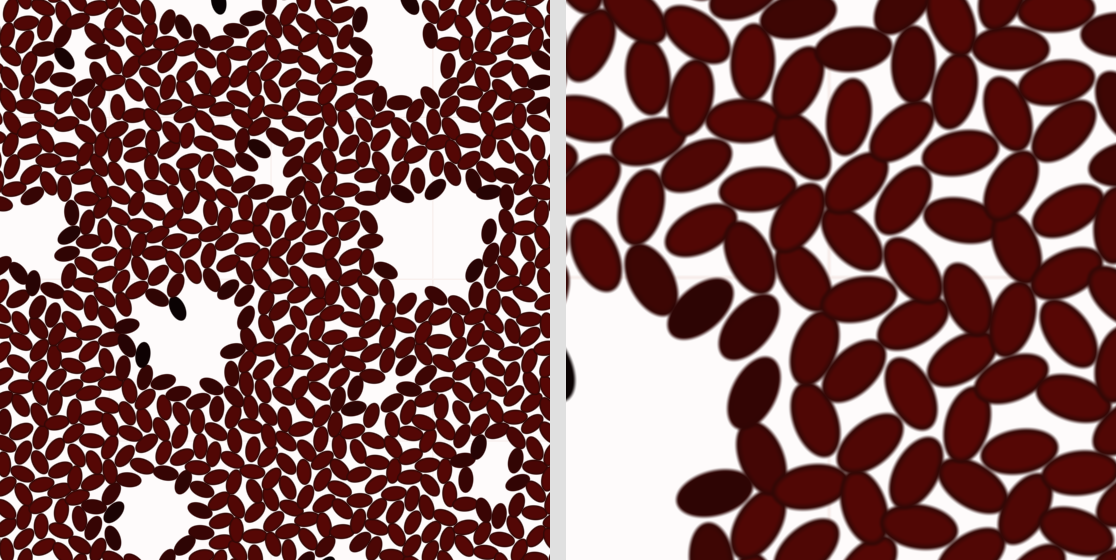
Left: the whole. Right: its middle third, enlarged.
Write a Shadertoy shader that draws this pattern.

```glsl
const float ROWS = 28.5;                    // grain cells per canvas height
const vec2 GRAIN = vec2(0.665, 0.38);       // half axes, in cells
const float TILT = 0.43;                    // turn of the hidden lattice
const float JITTER = 0.3;
const float PUSH = 0.5;
const float TWIST = 1.1;
const float MAX_STEP = 0.2;
const float VOID_SIZE = 9.5;                // void spacing, in cells
const vec2 VOID_RADIUS = vec2(0.05, 0.38);  // smallest, largest, in void cells
const float STRAYS = 0.07;                  // grains left inside voids
const float SOFT = 0.0016;                  // edge half width, in heights
const float RIM = 0.005;
const float LINE_STEP = 0.289;
const vec3 PAPER = vec3(0.995, 0.985, 0.985);
const vec3 LINE = vec3(0.97, 0.93, 0.92);
const vec3 RED = vec3(0.325, 0.028, 0.02);
const vec3 RIM_RED = vec3(0.19, 0.03, 0.03);
const vec3 LONE = vec3(0.03, 0.008, 0.01);

vec4 seeds[49];     // position and direction, zero direction = empty
vec4 settled[25];

float hash(vec2 p) {
    return fract(sin(dot(p, vec2(127.1, 311.7))) * 43758.5453);
}

vec2 cellCentre(vec2 cell) {
    return cell + vec2(0.25 + 0.5 * mod(cell.y, 2.0), 0.5);
}

// Signed distance to the nearest bare patch, in grain cells
float voidDistance(vec2 p) {
    p = (p + 1.2 * sin(p.yx * 0.55 + vec2(0.0, 2.0))) / VOID_SIZE;
    vec2 base = floor(p - 0.5);
    float d = 1.0;
    for (int i = 0; i < 4; i++) {
        vec2 cell = base + vec2(i & 1, i >> 1);
        vec2 centre = cell + 0.3 + 0.4 * vec2(hash(cell + 3.1), hash(cell + 8.7));
        float radius = mix(VOID_RADIUS.x, VOID_RADIUS.y, hash(cell + 15.3));
        d = min(d, length(p - centre) - radius);
    }
    return d * VOID_SIZE;
}

vec4 seedGrain(vec2 cell) {
    vec2 centre = cellCentre(cell);
    vec2 offset = vec2(hash(cell), hash(cell + 37.2)) - 0.5;
    float angle = 6.2832 * hash(cell + 71.9);
    bool kept = voidDistance(centre) > 0.0 || hash(cell + 53.4) < STRAYS;
    return vec4(centre + JITTER * offset, kept ? vec2(cos(angle), sin(angle)) : vec2(0));
}

float reach(vec2 dir, vec2 n) {
    float c = dot(dir, n);
    c *= c;
    return inversesqrt(c / (GRAIN.x * GRAIN.x) + (1.0 - c) / (GRAIN.y * GRAIN.y));
}

// Shift and turn that eases one grain away from another
vec4 separation(vec4 self, vec4 other) {
    if (dot(other.zw, other.zw) < 0.5) return vec4(0);
    vec2 gap = self.xy - other.xy;
    float dist = max(length(gap), 0.01);
    vec2 n = gap / dist;
    float overlap = max(reach(self.zw, n) + reach(other.zw, n) - dist, 0.0);
    return overlap * vec4(PUSH * n, -TWIST * dot(n, self.zw) * n);
}

vec4 applyMove(vec4 grain, vec4 move) {
    if (dot(grain.zw, grain.zw) < 0.5) return grain;
    move.xy *= min(1.0, MAX_STEP / max(length(move.xy), 0.001));
    return vec4(grain.xy + move.xy, normalize(grain.zw + move.zw + 0.0001));
}

float ellipseDistance(vec2 p, vec2 r) {
    float k = length(p / r);
    return k * (k - 1.0) / max(length(p / (r * r)), 0.001);
}

void mainImage(out vec4 fragColor, in vec2 fragCoord) {
    vec2 uv = fragCoord / iResolution.y;
    mat2 turn = mat2(cos(TILT), sin(TILT), -sin(TILT), cos(TILT));
    vec2 p = turn * uv * ROWS;
    vec2 home = floor(p);

    // Scatter, then one round of relaxation
    for (int i = 0; i < 49; i++)
        seeds[i] = seedGrain(home + vec2(i % 7 - 3, i / 7 - 3));
    for (int i = 0; i < 25; i++) {
        int at = (i / 5 + 1) * 7 + i % 5 + 1;
        vec4 move = vec4(0);
        for (int j = 0; j < 9; j++)
            if (j != 4) move += separation(seeds[at], seeds[at + (j / 3 - 1) * 7 + j % 3 - 1]);
        settled[i] = applyMove(seeds[at], move);
    }

    // Faint ruled lines on the paper
    vec2 ruled = abs(fract((uv - vec2(0.195, 0.2125)) / LINE_STEP + 0.5) - 0.5) * LINE_STEP;
    vec3 color = mix(LINE, PAPER, smoothstep(0.0, 0.002, min(ruled.x, ruled.y)));

    // Second round of relaxation, then paint
    for (int i = 0; i < 9; i++) {
        int at = (i / 3 + 1) * 5 + i % 3 + 1;
        vec4 move = vec4(0);
        for (int j = 0; j < 9; j++)
            if (j != 4) move += separation(settled[at], settled[at + (j / 3 - 1) * 5 + j % 3 - 1]);
        vec4 grain = applyMove(settled[at], move);
        if (dot(grain.zw, grain.zw) < 0.5) continue;

        vec2 q = p - grain.xy;
        q = vec2(dot(q, grain.zw), dot(q, vec2(-grain.w, grain.z)));
        float d = ellipseDistance(q, GRAIN) / ROWS;
        vec2 cell = home + vec2(i % 3 - 1, i / 3 - 1);
        float crowd = smoothstep(-1.2, 1.6, voidDistance(cellCentre(cell)));
        vec3 body = mix(LONE, RED, crowd) * (0.95 + 0.1 * hash(cell + 91.6));
        body = mix(body, min(body, RIM_RED), smoothstep(-RIM, 0.0, d));
        color = mix(color, body, 1.0 - smoothstep(-SOFT, SOFT, d));
    }
    fragColor = vec4(color, 1.0);
}
```
